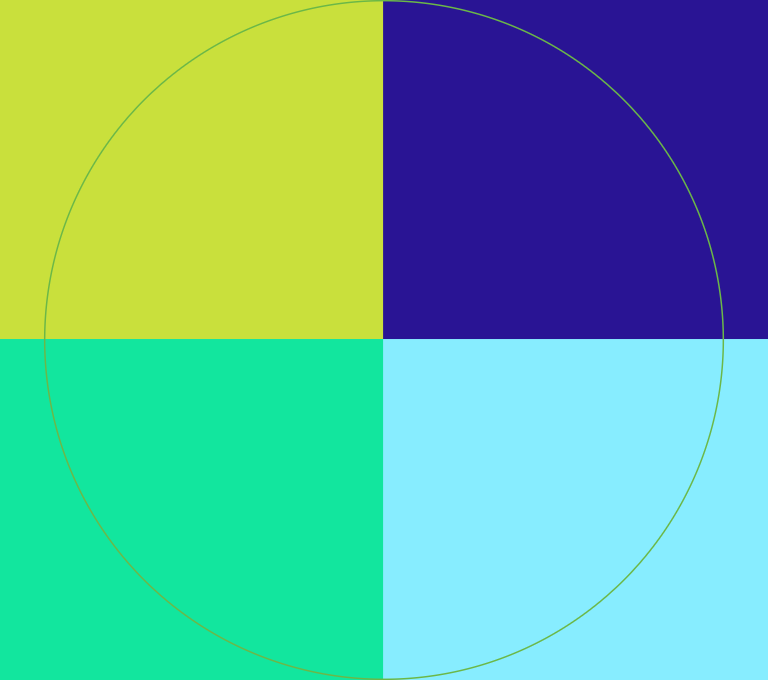
This background is drawn by a Shadertoy shader. Its source:

```glsl
const vec3 LIME = vec3(0.79, 0.88, 0.235);
const vec3 NAVY = vec3(0.16, 0.08, 0.58);
const vec3 MINT = vec3(0.07, 0.90, 0.62);
const vec3 SKY  = vec3(0.53, 0.93, 1.0);
const vec3 LEAF = vec3(0.42, 0.72, 0.28);

// Antialiased step: 0 below the edge, 1 above it
float softStep(float edge, float value, float blur) {
    return smoothstep(edge - blur, edge + blur, value);
}

// Four flat colours meeting at one point
vec3 quadrants(vec2 p, vec2 corner, float blur) {
    float right = softStep(corner.x, p.x, blur);
    float top = softStep(corner.y, p.y, blur);
    return mix(mix(MINT, SKY, right), mix(LIME, NAVY, right), top);
}

// Coverage of a thin circular outline
float ring(vec2 p, float radius, float width, float pixel) {
    float dist = abs(length(p) - radius);
    return clamp((0.5 * width - dist) / pixel + 0.5, 0.0, 1.0);
}

void mainImage(out vec4 fragColor, in vec2 fragCoord) {
    // Centred coordinates in units of the canvas height
    float pixel = 1.0 / iResolution.y;
    vec2 p = (fragCoord - 0.5 * iResolution.xy) * pixel;

    vec2 corner = vec2(-0.0012, 0.0013);
    vec3 color = quadrants(p, corner, 0.5 * pixel);

    // Outline nearly touching the top and bottom edges
    float outline = ring(p, 0.499, 0.0022, pixel);
    color = mix(color, LEAF, outline);

    fragColor = vec4(color, 1.0);
}
```
